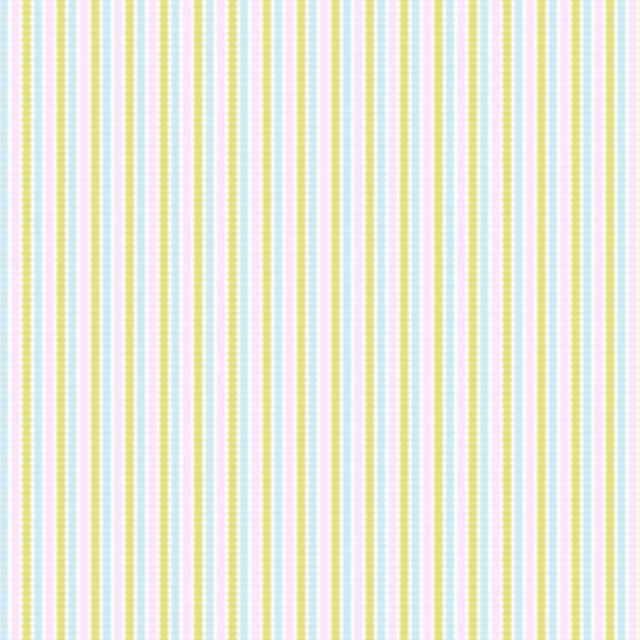
Give the GLSL for this pattern, as a WebGL 2 fragment shader.

```glsl
#version 300 es
precision highp float;
// Soft vertical stripes in pink, olive and pale blue on white, with finely beaded edges.

uniform vec2 u_resolution;
out vec4 fragColor;

const float REPEATS = 18.65;      // three-stripe groups across the canvas
const float BEADS = 96.0;         // beads down each stripe
const float OLIVE_CENTER = 0.0417;
const float TAU = 6.2831853;

const vec3 WHITE = vec3(0.996, 0.996, 0.992);
const vec3 PINK  = vec3(0.984, 0.894, 0.984);
const vec3 OLIVE = vec3(0.885, 0.870, 0.490);
const vec3 BLUE  = vec3(0.800, 0.912, 0.952);

float hash(vec2 p) {
    p = fract(p * vec2(0.1031, 0.1137));
    p += dot(p, p.yx + 33.33);
    return fract((p.x + p.y) * p.x * 57.0);
}

float valueNoise(vec2 p) {
    vec2 cell = floor(p);
    vec2 f = fract(p);
    f = f * f * (3.0 - 2.0 * f);
    float low = mix(hash(cell), hash(cell + vec2(1.0, 0.0)), f.x);
    float high = mix(hash(cell + vec2(0.0, 1.0)), hash(cell + 1.0), f.x);
    return mix(low, high, f.y);
}

// Coverage of a stripe, given the distance from its axis.
float stripe(float dist, float halfWidth, float softness) {
    return 1.0 - smoothstep(halfWidth - softness, halfWidth + softness, dist);
}

// Lays one beaded stripe over the ground; lengths are in repeats.
vec3 addStripe(vec3 ground, vec2 uv, float offset, float halfWidth,
               float softness, float beadDepth, vec3 color) {
    float x = (uv.x - OLIVE_CENTER) * REPEATS - offset;
    float column = floor(x + 0.5);
    float dist = abs(x - column);

    // Bead strength differs a little from stripe to stripe.
    float strength = mix(0.55, 1.0, hash(vec2(column + 40.0, offset * 30.0 + 7.0)));
    float bead = cos(TAU * BEADS * uv.y) * strength;

    float cover = stripe(dist, halfWidth + beadDepth * bead, softness);
    vec3 dye = mix(color, WHITE, 0.06 - 0.06 * bead);
    return mix(ground, dye, cover);
}

void main() {
    vec2 uv = gl_FragCoord.xy / u_resolution;
    float pixel = REPEATS / u_resolution.x;
    float softness = max(0.062, pixel);

    // Three equally spaced stripes per repeat
    vec3 color = WHITE;
    color = addStripe(color, uv, -1.0 / 3.0, 0.121, softness, 0.010, PINK);
    color = addStripe(color, uv, 0.0, 0.122, softness * 1.15, 0.018, OLIVE);
    color = addStripe(color, uv, 1.0 / 3.0, 0.117, softness, 0.017, BLUE);

    // Faint mottling of the dye
    float mottle = valueNoise(uv * vec2(190.0, 150.0)) - 0.5;
    color += 0.012 * mottle;

    fragColor = vec4(clamp(color, 0.0, 1.0), 1.0);
}
```
